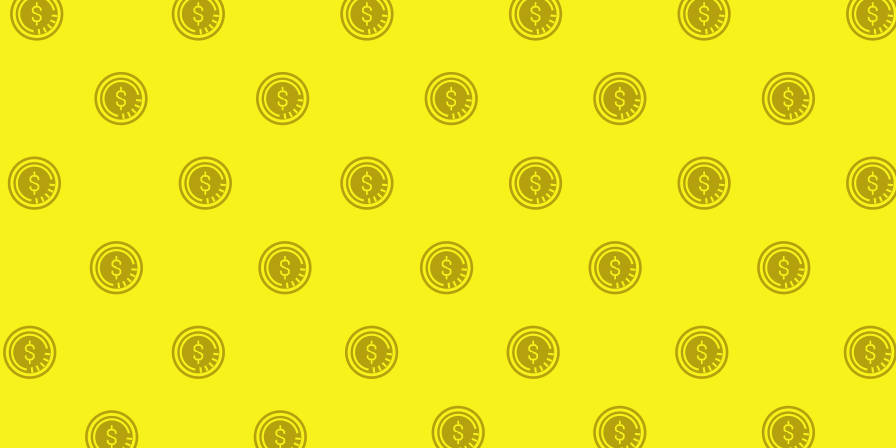
Reproduce this pattern procedurally as a WebGL 2 fragment shader.

```glsl
#version 300 es
precision highp float;
// Staggered rows of flat ochre coins on bright yellow. Each pixel finds its
// nearest coin on a half-step lattice, whose coins drift along a diagonal seam,
// then draws rim, disc, broken inner arc, ticks and a bent-stroke sign.
uniform vec2 u_resolution;
out vec4 fragColor;

float segment(vec2 p, vec2 a, vec2 b) {
    vec2 ab = b - a;
    return length(p - a - ab * clamp(dot(p - a, ab) / dot(ab, ab), 0.0, 1.0));
}

// Distance to the centre line of the currency sign, symmetric by a half turn
float signStroke(vec2 p) {
    if (p.y < 0.0) p = -p;
    float d = segment(p, vec2(0.0, 0.27), vec2(0.0, 0.41));
    d = min(d, segment(p, vec2(0.15, 0.14), vec2(0.15, 0.20)));
    d = min(d, segment(p, vec2(0.15, 0.20), vec2(0.08, 0.27)));
    d = min(d, segment(p, vec2(0.08, 0.27), vec2(-0.08, 0.27)));
    d = min(d, segment(p, vec2(-0.08, 0.27), vec2(-0.15, 0.20)));
    d = min(d, segment(p, vec2(-0.15, 0.20), vec2(-0.15, 0.09)));
    d = min(d, segment(p, vec2(-0.15, 0.09), vec2(-0.08, 0.03)));
    return min(d, segment(p, vec2(-0.08, 0.03), vec2(0.0)));
}

float cover(float d, float pixel) {
    return clamp(0.5 - d / pixel, 0.0, 1.0);
}

// Ink coverage of one coin of radius 1
float coin(vec2 p, float pixel) {
    float r = length(p);
    float rim = cover(abs(r - 0.95) - 0.05, pixel);
    float disc = cover(r - 0.79, pixel);

    // Arc left open at the lower right, where five radial ticks replace it
    float angle = atan(p.y, p.x + 1e-6) + 0.77;
    float arc = max(abs(r - 0.66) - 0.04, (0.98 - abs(angle)) * r);
    float turn = angle - 0.335 * clamp(round(angle / 0.335), -2.0, 2.0);
    vec2 local = r * vec2(cos(turn), sin(turn));
    vec2 edge = abs(local - vec2(0.67, 0.0)) - vec2(0.10, 0.038);
    float tick = max(edge.x, edge.y);

    float cut = min(min(arc, tick), signStroke(p) - 0.032);
    return max(rim, disc * (1.0 - cover(cut, pixel)));
}

void main() {
    // Canvas widths, measured down from the top left
    vec2 p = vec2(gl_FragCoord.x, u_resolution.y - gl_FragCoord.y) / u_resolution.x;
    vec2 pitch = vec2(0.09408, 0.0944);
    vec2 grid = (p - vec2(0.0332, 0.0156)) / pitch;

    // Alternate rows shift by half a column
    float row = round(grid.y);
    float odd = mod(row, 2.0);
    float column = 2.0 * round((grid.x - odd) * 0.5) + odd;

    // Spacing drift: right of the seam, on it, and left of it
    float side = column - row;
    float drift = row < 3.0 ? 0.0 : 0.0026 * (row - 5.0);
    if (side == 0.0) drift += 0.0078;
    if (side < 0.0) drift = 0.0026 * (4.0 - row);
    float lift = row == 5.0 && side >= 0.0 ? -0.005 : 0.0;

    vec2 offset = (grid - vec2(column, row)) * pitch - vec2(drift, lift);
    float radius = 0.0297;
    float ink = coin(vec2(offset.x, -offset.y) / radius, 1.0 / (u_resolution.x * radius));

    vec3 yellow = vec3(0.97, 0.95, 0.11);
    vec3 ochre = vec3(0.71, 0.63, 0.05);
    fragColor = vec4(mix(yellow, ochre, ink), 1.0);
}
```
